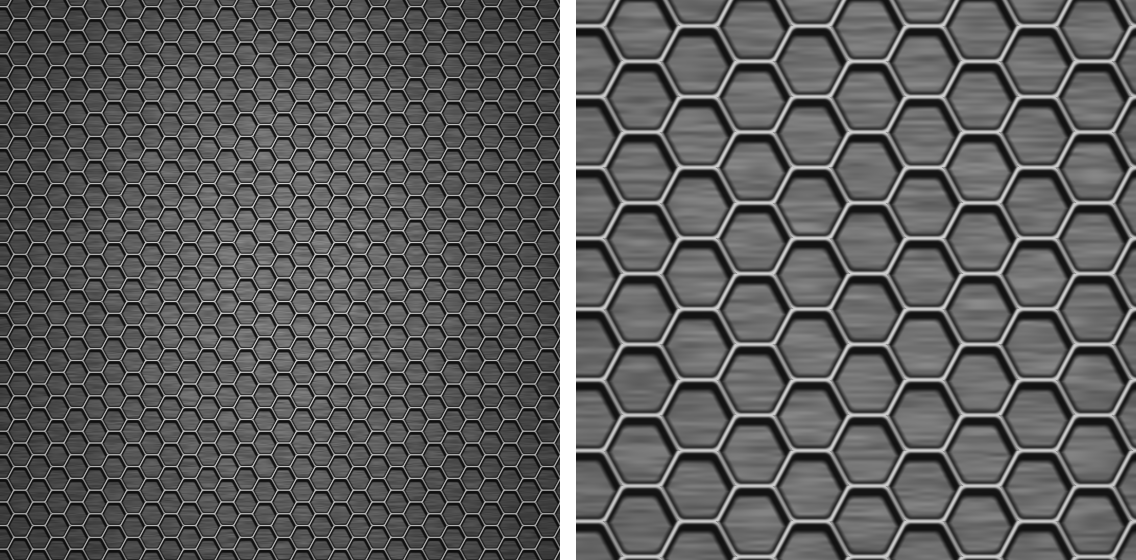
Left: the whole. Right: its middle third, enlarged.
This pattern is drawn by a three.js fragment shader. Its source:

```glsl
// Hexagonal wire mesh laid over a horizontally brushed dark metal plate.
// Two interleaved lattices give the cells; the distance to a cell's border
// shapes the wire and its shadow, and stretched noise brushes the plate.
varying vec2 vUv;

const vec2 PITCH = vec2(0.03366, 0.04212);      // column step, row step
const vec2 CELL_ORIGIN = vec2(0.3724, 0.6091);  // centre of one cell
const vec2 SHADOW_SHIFT = vec2(-0.0012, -0.0034);
const float WIRE_RADIUS = 0.0018;
const float EDGE_SOFTNESS = 0.0009;

float hash(vec2 p) {
  return fract(sin(dot(p, vec2(127.1, 311.7))) * 43758.545);
}

float valueNoise(vec2 p) {
  vec2 i = floor(p);
  vec2 f = fract(p);
  f = f * f * (3.0 - 2.0 * f);
  float low = mix(hash(i), hash(i + vec2(1.0, 0.0)), f.x);
  float high = mix(hash(i + vec2(0.0, 1.0)), hash(i + vec2(1.0)), f.x);
  return mix(low, high, f.y);
}

float smoothMax(float a, float b, float k) {
  float h = max(k - abs(a - b), 0.0) / k;
  return max(a, b) + 0.25 * k * h * h;
}

// Signed distance to a flat-topped hexagon, negative inside.
float hexDistance(vec2 p, vec2 pitch) {
  p = abs(p);
  float halfHeight = 0.5 * pitch.y;
  vec2 slant = normalize(vec2(halfHeight, pitch.x / 3.0));
  float side = dot(p - vec2(pitch.x * 2.0 / 3.0, 0.0), slant);
  return smoothMax(p.y - halfHeight, side, 0.0025);
}

// Offset of p from the nearest centre of one rectangular lattice.
vec2 latticeOffset(vec2 p, vec2 period) {
  return (fract(p / period + 0.5) - 0.5) * period;
}

// Position inside the enclosing cell (xy) and distance to its border (z).
vec3 meshCell(vec2 uv) {
  vec2 period = vec2(2.0 * PITCH.x, PITCH.y);
  vec2 p = uv - CELL_ORIGIN;
  vec2 a = latticeOffset(p, period);
  vec2 b = latticeOffset(p - 0.5 * period, period);
  float da = hexDistance(a, PITCH);
  float db = hexDistance(b, PITCH);
  return da < db ? vec3(a, abs(da)) : vec3(b, abs(db));
}

// Broad lamp glow, a little taller than wide.
float lampGlow(vec2 uv) {
  vec2 r = (uv - vec2(0.51, 0.53)) * vec2(1.0, 0.75);
  return exp(-4.5 * dot(r, r));
}

// Fine horizontal scratches around zero.
float brushedGrain(vec2 uv) {
  float longMarks = valueNoise(uv * vec2(24.0, 310.0));
  float shortMarks = valueNoise(uv * vec2(70.0, 480.0) + 17.0);
  return 0.55 * longMarks + 0.45 * shortMarks - 0.5;
}

float plateTone(vec2 uv, float glow) {
  return mix(0.18, 0.46, glow) * (1.0 + 0.5 * brushedGrain(uv));
}

// Dropped shadow plus contact darkening, 1 where fully shaded.
float wireShadow(vec2 uv, float borderDistance) {
  float shiftedDistance = meshCell(uv - SHADOW_SHIFT).z;
  float dropped = 1.0 - smoothstep(0.0014, 0.0050, shiftedDistance);
  float contact = 1.0 - smoothstep(0.0012, 0.0048, borderDistance);
  return max(0.92 * dropped, 0.75 * contact);
}

// Rounded wire; strands falling to the right catch less light.
float wireTone(vec3 cell, float glow) {
  float roundness = 1.0 - smoothstep(0.0, WIRE_RADIUS * 1.15, cell.z);
  float slanted = smoothstep(0.28, 0.42, abs(cell.x) / PITCH.x);
  float falling = slanted * step(0.0, cell.x * cell.y);
  float highlight = mix(0.62, 0.82, glow) * (1.0 - 0.25 * falling);
  return mix(0.22, highlight, roundness);
}

void main() {
  vec3 cell = meshCell(vUv);
  float glow = lampGlow(vUv);

  // Plate and shadow
  float tone = mix(plateTone(vUv, glow), 0.04, wireShadow(vUv, cell.z));

  // Wire on top
  float wire = 1.0 - smoothstep(WIRE_RADIUS - EDGE_SOFTNESS,
                                WIRE_RADIUS + EDGE_SOFTNESS, cell.z);
  tone = mix(tone, wireTone(cell, glow), wire);

  gl_FragColor = vec4(vec3(tone), 1.0);
}
```
